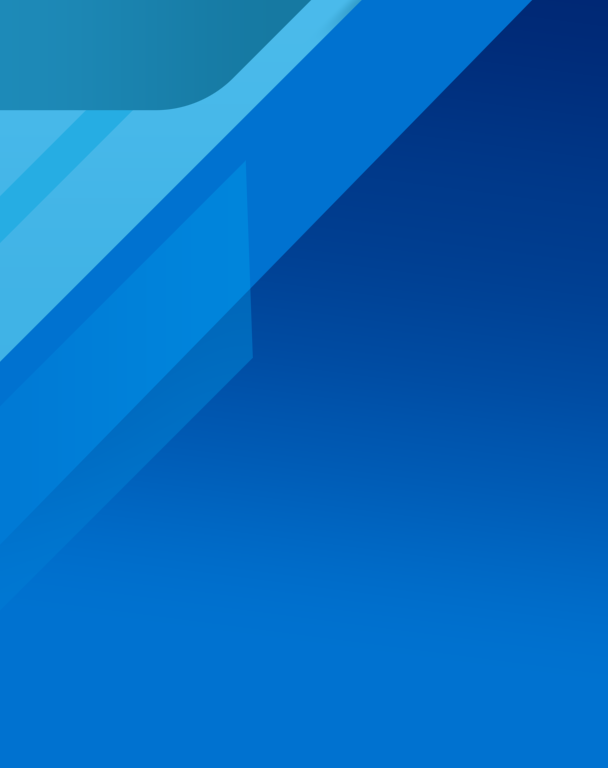
A Shadertoy shader for this background:

```glsl
// Blue gradient backdrop with diagonal bands, a translucent panel and a rounded teal plate.

// Soft coverage of the region where the signed distance is negative.
float inside(float dist) {
    float blur = 0.8 / iResolution.y;
    return 1.0 - smoothstep(-blur, blur, dist);
}

// Signed distance to a falling diagonal that meets the top edge at x = reach.
float diagonal(vec2 p, float reach) {
    return (p.x + p.y - reach) * 0.7071;
}

// Plate with a level bottom and a slanted side, joined by an arc.
float plateDistance(vec2 p, vec2 arcCenter, float radius) {
    vec2 v = p - arcCenter;
    float reach = v.x < 0.0 ? v.y : (v.x > v.y ? (v.x + v.y) * 0.7071 : length(v));
    return reach - radius;
}

// Slightly tilted fall from navy to bright blue.
vec3 backdrop(vec2 p) {
    float t = p.y - 0.13 * (p.x - 0.5);
    vec3 color = mix(vec3(0.0, 0.155, 0.455), vec3(0.0, 0.235, 0.555), smoothstep(-0.08, 0.32, t));
    color = mix(color, vec3(0.0, 0.315, 0.66), smoothstep(0.25, 0.58, t));
    return mix(color, vec3(0.0, 0.447, 0.815), smoothstep(0.46, 0.87, t));
}

void mainImage(out vec4 fragColor, in vec2 fragCoord) {
    // Height is one unit, y runs down from the top edge.
    vec2 p = vec2(fragCoord.x, iResolution.y - fragCoord.y) / iResolution.y;
    vec3 color = backdrop(p);

    // Wide blue band
    float bandMask = inside((p.x + 0.977 * p.y - 0.693) * 0.715);
    color = mix(color, vec3(0.0, 0.447, 0.815), bandMask);

    // Translucent panel, fading toward the lower left
    float panelSide = p.x - 0.320 - 0.036 * (p.y - 0.210);
    float panelDist = max(max(-diagonal(p, 0.529), diagonal(p, 0.795)), panelSide);
    float panelFade = smoothstep(-0.10, 0.33, p.x);
    float panelAlpha = mix(0.15, 0.48, panelFade);
    vec3 panelColor = mix(vec3(0.0, 0.55, 0.86), vec3(0.0, 0.60, 0.91), bandMask);
    color = mix(color, panelColor, inside(panelDist) * panelAlpha);

    // Pale band with one deeper stripe
    vec3 pale = mix(vec3(0.29, 0.73, 0.92), vec3(0.25, 0.70, 0.90), smoothstep(0.0, 0.45, p.y));
    float stripe = inside(abs(diagonal(p, 0.286)) - 0.0216);
    pale = mix(pale, vec3(0.15, 0.68, 0.89), stripe);
    float edgeShade = smoothstep(-0.016, 0.0, diagonal(p, 0.471)) * (1.0 - smoothstep(0.0, 0.06, p.y));
    pale = mix(pale, vec3(0.15, 0.55, 0.72), 0.6 * edgeShade);
    color = mix(color, pale, inside(diagonal(p, 0.471)));

    // Teal plate
    vec3 teal = mix(vec3(0.115, 0.54, 0.72), vec3(0.085, 0.475, 0.635), smoothstep(0.0, 0.38, p.x));
    color = mix(color, teal, inside(plateDistance(p, vec2(0.2023, 0.0), 0.1435)));

    fragColor = vec4(color, 1.0);
}
```
